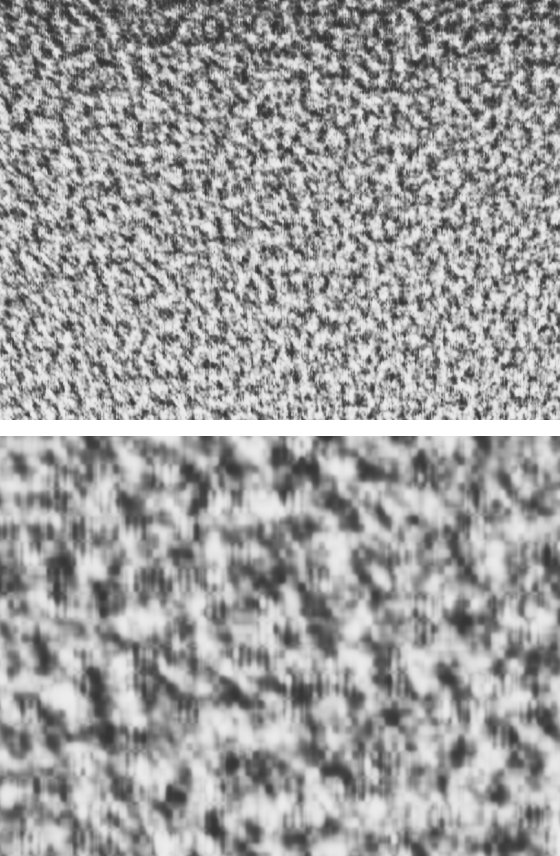
Top: the whole. Bottom: its middle third, enlarged.
Give the GLSL for this texture, as a WebGL 2 fragment shader.

```glsl
#version 300 es
precision highp float;
// Draws dense grey mottled grain with blocky streaks, fading darker toward the top.
uniform vec2 u_resolution;
out vec4 fragColor;

const float TAU = 6.2831853;

// Integer hash returning two values in 0..1
vec2 hash2(vec2 cell, uint seed) {
    uvec2 v = uvec2(ivec2(cell) + 4096) + uvec2(seed * 7919u, seed * 104729u);
    v = v * 1664525u + 1013904223u;
    v.x += v.y * 1664525u;
    v.y += v.x * 1664525u;
    v ^= v >> 16u;
    v.x += v.y * 1664525u;
    v.y += v.x * 1664525u;
    v ^= v >> 16u;
    return vec2(v >> 8u) / 16777216.0;
}

float cornerSlope(vec2 cell, vec2 offset, uint seed) {
    float angle = TAU * hash2(cell, seed).x;
    return dot(vec2(cos(angle), sin(angle)), offset);
}

// Signed gradient noise for rounded grains
float gradientNoise(vec2 p, uint seed) {
    vec2 cell = floor(p), f = p - cell;
    vec2 w = f * f * f * (f * (f * 6.0 - 15.0) + 10.0);
    vec2 e = vec2(1.0, 0.0);
    float low = mix(cornerSlope(cell, f, seed),
                    cornerSlope(cell + e.xy, f - e.xy, seed), w.x);
    float high = mix(cornerSlope(cell + e.yx, f - e.yx, seed),
                     cornerSlope(cell + e.xx, f - e.xx, seed), w.x);
    return mix(low, high, w.y);
}

// Signed value noise with steep steps for small rectangular patches
float patchNoise(vec2 p, uint seed) {
    vec2 cell = floor(p);
    vec2 w = smoothstep(0.15, 0.85, p - cell);
    vec2 e = vec2(1.0, 0.0);
    float low = mix(hash2(cell, seed).x, hash2(cell + e.xy, seed).x, w.x);
    float high = mix(hash2(cell + e.yx, seed).x, hash2(cell + e.xx, seed).x, w.x);
    return mix(low, high, w.y) - 0.5;
}

// Fine vertical ripples confined to randomly chosen square blocks
float blockRipple(vec2 p, float blocks, float chance, uint seed) {
    vec2 q = p * blocks;
    vec2 cell = floor(q), f = q - cell;
    vec2 pick = hash2(cell, seed);
    float active_block = step(pick.x, chance);
    vec2 border = smoothstep(0.0, 0.12, f) * smoothstep(0.0, 0.12, 1.0 - f);
    float cycles = 2.0 + floor(pick.y * 2.0);
    return active_block * border.x * border.y * cos(TAU * cycles * f.x);
}

// Shear that leans the grains, easing off toward the right
vec2 leanGrain(vec2 p, float aspect) {
    float lean = mix(0.45, -0.05, p.x / aspect);
    return vec2(p.x + lean * (p.y - 0.5), p.y * 0.8);
}

// Two octaves of grain plus patches and ripples
float grainField(vec2 p, float aspect) {
    vec2 q = leanGrain(p, aspect);
    float grain = gradientNoise(q * 42.0, 1u) + 0.6 * gradientNoise(q * 83.0, 2u);
    float patches = 0.35 * patchNoise(p * vec2(190.0, 150.0), 3u);
    float ripple = 0.1 * blockRipple(p, 48.0, 0.35, 4u);
    return grain + patches + ripple;
}

// Exposure falls gently upward, then faster along the top edge
float exposure(float height) {
    return mix(0.45, 0.03, height) - 0.35 * smoothstep(0.75, 1.0, height);
}

void main() {
    vec2 p = gl_FragCoord.xy / u_resolution.y;
    float aspect = u_resolution.x / u_resolution.y;
    float contrast = 2.45;
    float level = contrast * grainField(p, aspect) + exposure(p.y);
    float grey = 0.56 + 0.37 * tanh(level);
    fragColor = vec4(vec3(grey), 1.0);
}
```
